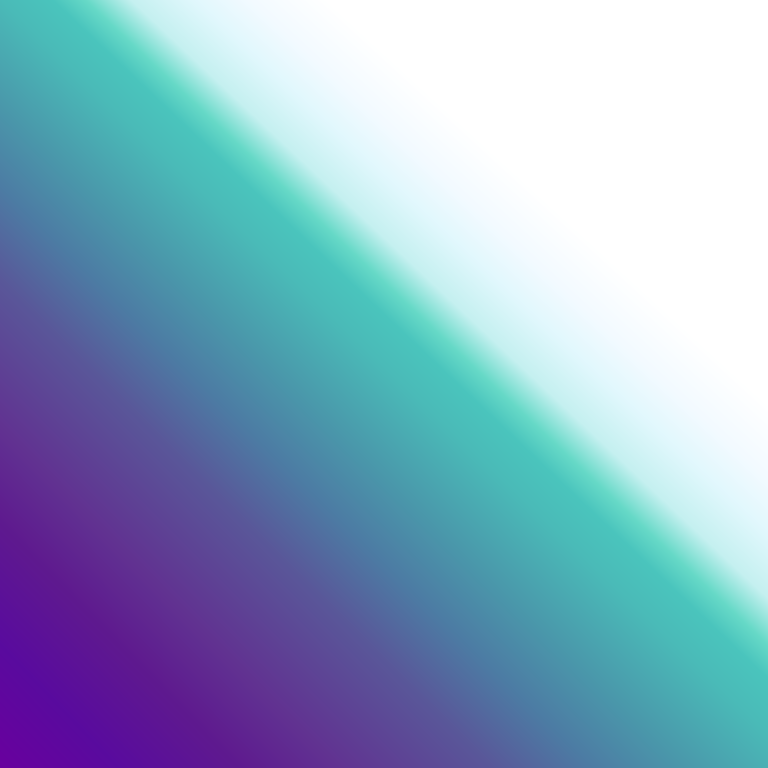
A Shadertoy shader for this background:

```glsl
// A diagonal colour wash: violet at the lower left, through steel blue and teal,
// to a thin mint rim and a pale haze that fades to white at the upper right.
// Slightly fanned straight lines give one coordinate that drives a colour ramp.

#define BAND_SLOPE 0.955   // descent of the band passing through the top left corner
#define BAND_FAN   0.10    // how much the bands spread towards the right

const vec3 VIOLET   = vec3(0.41, 0.00, 0.62);
const vec3 INDIGO   = vec3(0.35, 0.04, 0.62);
const vec3 PLUM     = vec3(0.37, 0.10, 0.56);
const vec3 MAUVE    = vec3(0.38, 0.20, 0.57);
const vec3 SLATE    = vec3(0.35, 0.34, 0.60);
const vec3 STEEL    = vec3(0.30, 0.48, 0.64);
const vec3 LAGOON   = vec3(0.29, 0.60, 0.67);
const vec3 TEAL     = vec3(0.29, 0.73, 0.72);
const vec3 TURQUOISE = vec3(0.29, 0.77, 0.74);
const vec3 MINT     = vec3(0.40, 0.85, 0.78);
const vec3 FOAM     = vec3(0.77, 0.94, 0.94);
const vec3 MIST     = vec3(0.88, 0.97, 0.99);
const vec3 FROST    = vec3(0.95, 0.98, 1.00);
const vec3 WHITE    = vec3(1.0);

// Signed band position: zero at the top left corner, positive to the upper right
float bandPosition(vec2 uv) {
    float depth = 1.0 - uv.y;
    return (BAND_SLOPE * uv.x - depth) / (1.0 + BAND_FAN * uv.x);
}

// Continues a ramp linearly to the next colour between two positions
vec3 rampTo(vec3 color, vec3 next, float start, float end, float p) {
    return mix(color, next, clamp((p - start) / (end - start), 0.0, 1.0));
}

vec3 washColor(float p) {
    // Violet depths
    vec3 color = VIOLET;
    color = rampTo(color, INDIGO, -1.00, -0.84, p);
    color = rampTo(color, PLUM,   -0.84, -0.68, p);
    color = rampTo(color, MAUVE,  -0.68, -0.55, p);

    // Blue to teal body
    color = rampTo(color, SLATE,     -0.55, -0.365, p);
    color = rampTo(color, STEEL,     -0.365, -0.247, p);
    color = rampTo(color, LAGOON,    -0.247, -0.13, p);
    color = rampTo(color, TEAL,      -0.13, 0.00, p);
    color = rampTo(color, TURQUOISE,  0.00, 0.065, p);

    // Mint rim and pale haze
    color = rampTo(color, MINT,  0.065, 0.105, p);
    color = rampTo(color, FOAM,  0.105, 0.16, p);
    color = rampTo(color, MIST,  0.16, 0.235, p);
    color = rampTo(color, FROST, 0.235, 0.30, p);
    return rampTo(color, WHITE,  0.30, 0.39, p);
}

void mainImage(out vec4 fragColor, in vec2 fragCoord) {
    vec2 uv = fragCoord / iResolution.xy;
    fragColor = vec4(washColor(bandPosition(uv)), 1.0);
}
```
